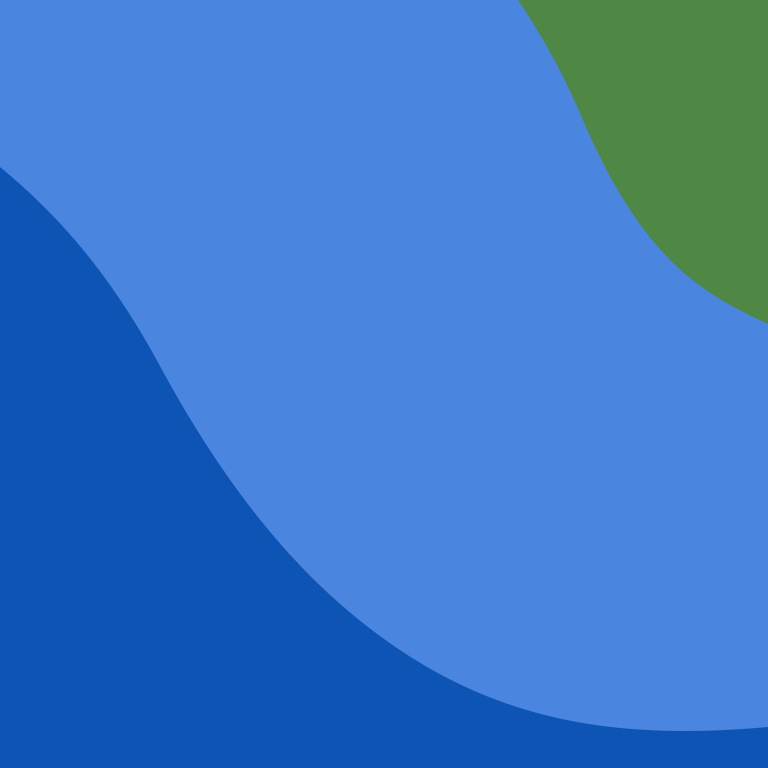
A WebGL 2 fragment shader for this background:

```glsl
#version 300 es
precision highp float;
// Flat layered waves: a dark blue swell at the lower left and a green
// hill at the upper right, over a plain light blue ground.
// Each edge is a smooth chain of cubic Hermite spans, antialiased by distance.

uniform vec2 u_resolution;
out vec4 outColor;

const vec3 GROUND_BLUE = vec3(0.290, 0.525, 0.880);
const vec3 DEEP_BLUE = vec3(0.050, 0.330, 0.706);
const vec3 HILL_GREEN = vec3(0.310, 0.530, 0.270);

// Knots hold x, height and slope.
const vec3 SWELL[5] = vec3[5](
    vec3(0.0, 0.7826, -0.83),
    vec3(0.2083, 0.5234, -1.85),
    vec3(0.5208, 0.1536, -0.67),
    vec3(0.8919, 0.0482, 0.0),
    vec3(1.0, 0.0534, 0.09));

const vec3 HILL[3] = vec3[3](
    vec3(0.6745, 1.0, -1.5),
    vec3(0.7578, 0.8464, -2.35),
    vec3(1.0, 0.5781, -0.47));

// Height and slope of the cubic between two knots.
vec2 hermiteSpan(float x, vec3 a, vec3 b) {
    float span = b.x - a.x;
    float t = (x - a.x) / span;
    float rise = b.y - a.y;
    float m0 = a.z * span;
    float m1 = b.z * span;
    float c2 = 3.0 * rise - 2.0 * m0 - m1;
    float c3 = m0 + m1 - 2.0 * rise;
    float height = a.y + t * (m0 + t * (c2 + t * c3));
    float slope = (m0 + t * (2.0 * c2 + 3.0 * t * c3)) / span;
    return vec2(height, slope);
}

vec2 swellEdge(float x) {
    vec2 edge = hermiteSpan(x, SWELL[0], SWELL[1]);
    for (int i = 1; i < 4; i++) {
        if (x >= SWELL[i].x) edge = hermiteSpan(x, SWELL[i], SWELL[i + 1]);
    }
    return edge;
}

// Left of its first knot the hill edge continues as a straight line.
vec2 hillEdge(float x) {
    vec3 first = HILL[0];
    if (x < first.x) return vec2(first.y + first.z * (x - first.x), first.z);
    if (x < HILL[1].x) return hermiteSpan(x, first, HILL[1]);
    return hermiteSpan(x, HILL[1], HILL[2]);
}

// Approximate signed distance, positive above the edge.
float distanceAbove(float y, vec2 edge) {
    return (y - edge.x) / sqrt(1.0 + edge.y * edge.y);
}

float coverage(float signedDistance, float pixel) {
    return clamp(0.5 + signedDistance / pixel, 0.0, 1.0);
}

void main() {
    vec2 uv = gl_FragCoord.xy / u_resolution;
    float pixel = 1.0 / min(u_resolution.x, u_resolution.y);

    float swell = coverage(-distanceAbove(uv.y, swellEdge(uv.x)), pixel);
    float hill = coverage(distanceAbove(uv.y, hillEdge(uv.x)), pixel);

    vec3 color = mix(GROUND_BLUE, DEEP_BLUE, swell);
    color = mix(color, HILL_GREEN, hill);
    outColor = vec4(color, 1.0);
}
```
